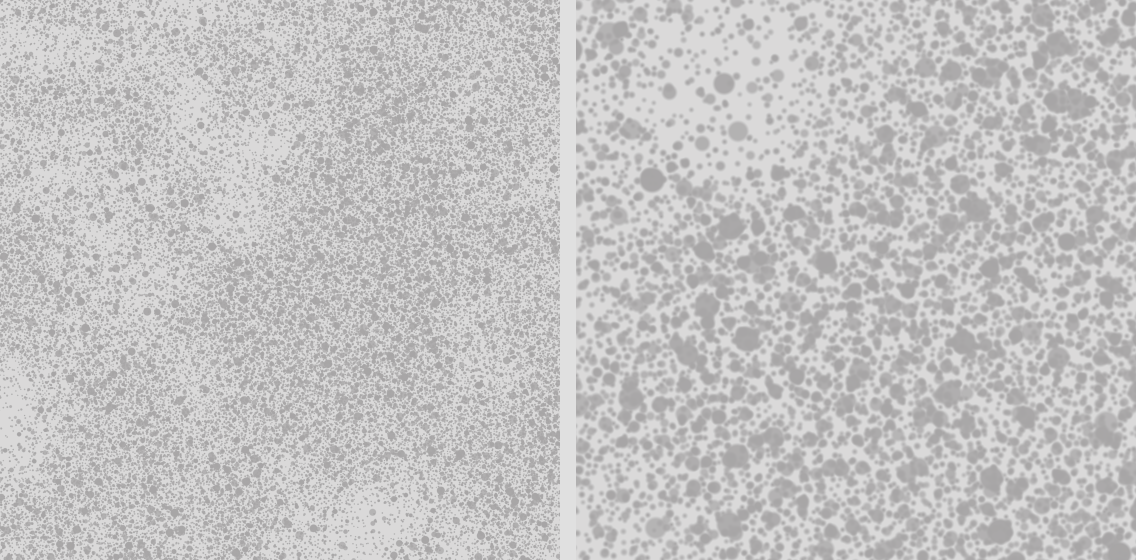
Left, the full canvas; right, a detail of the centre.
Reproduce this texture procedurally as a WebGL 1 fragment shader.

```glsl
precision highp float;

uniform vec2 u_resolution;

#define PAPER_COLOR vec3(0.853, 0.852, 0.852)
#define SPECK_COLOR vec3(0.655, 0.648, 0.650)
#define COARSE_CELLS 45.0   // cells across the canvas in the coarsest layer
#define LAYER_RATIO 1.64    // cell count growth per layer
#define SPECK_RADIUS 0.27   // mean radius in cells
#define COARSE_FILL 0.30    // share of occupied cells, coarsest layer
#define FILL_STEP 0.19      // added share per finer layer
#define EDGE_SOFTNESS 0.0013
#define PATCH_SCALE 4.5     // size of dense and sparse regions
#define PATCH_CONTRAST 2.2

// Three random values in 0..1 per lattice point
vec3 hash3(vec2 p) {
    vec3 q = fract(p.xyx * vec3(0.1031, 0.1030, 0.0973));
    q += dot(q, q.yxz + 33.33);
    return fract((q.xxy + q.yzz) * q.zyx);
}

float valueNoise(vec2 p) {
    vec2 cell = floor(p);
    vec2 f = fract(p);
    f = f * f * (3.0 - 2.0 * f);
    float bottom = mix(hash3(cell).x, hash3(cell + vec2(1.0, 0.0)).x, f.x);
    float top = mix(hash3(cell + vec2(0.0, 1.0)).x, hash3(cell + vec2(1.0)).x, f.x);
    return mix(bottom, top, f.y);
}

// Local speck density, averaging about one
float patchDensity(vec2 uv) {
    vec2 p = uv * PATCH_SCALE + 17.0;
    float n = 0.6 * valueNoise(p) + 0.4 * valueNoise(p * 2.7 + 31.0);
    return clamp(1.0 + PATCH_CONTRAST * (n - 0.5), 0.25, 1.7);
}

// Paper left uncovered by one layer of soft round specks
float layerClear(vec2 uv, float cells, float fill, float seed, float edge) {
    vec2 home = floor(uv * cells);
    float clearShare = 1.0;
    for (int y = -1; y <= 1; y++) {
        for (int x = -1; x <= 1; x++) {
            vec2 cell = home + vec2(float(x), float(y));
            vec3 place = hash3(cell + seed);
            vec3 look = hash3(cell + seed + 411.0);
            vec2 center = (cell + place.xy) / cells;
            float present = step(place.z, fill * patchDensity(center));
            float radius = SPECK_RADIUS * mix(0.72, 1.25, look.x) / cells;
            float opacity = mix(0.68, 1.0, look.y);
            float dist = length(uv - center);
            float disc = 1.0 - smoothstep(radius - edge, radius + edge, dist);
            clearShare *= 1.0 - present * opacity * disc;
        }
    }
    return clearShare;
}

void main() {
    float side = min(u_resolution.x, u_resolution.y);
    vec2 uv = gl_FragCoord.xy / side;
    float edge = max(EDGE_SOFTNESS, 0.6 / side);

    // Stack layers from coarse blots to fine dust
    float clearShare = 1.0;
    float cells = COARSE_CELLS;
    for (int i = 0; i < 4; i++) {
        float level = float(i);
        float fill = COARSE_FILL + FILL_STEP * level;
        clearShare *= layerClear(uv, cells, fill, 73.0 * level + 5.0, edge);
        cells *= LAYER_RATIO;
    }

    gl_FragColor = vec4(mix(SPECK_COLOR, PAPER_COLOR, clearShare), 1.0);
}
```
